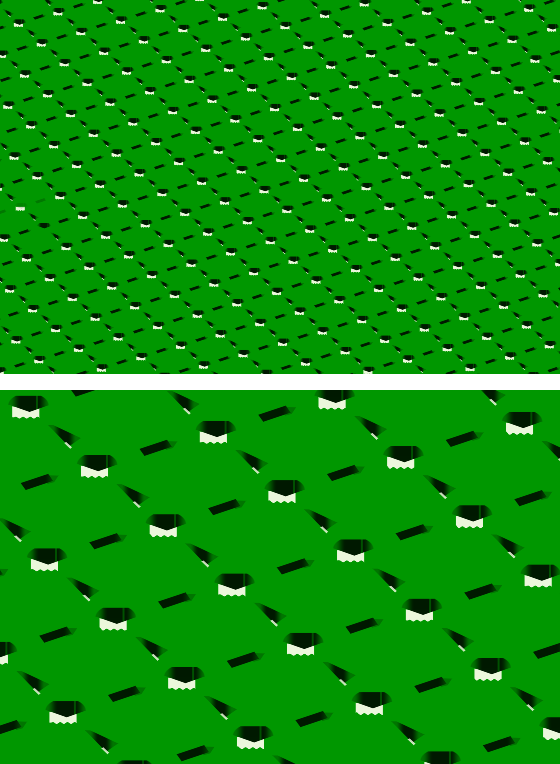
Top: the whole. Bottom: its middle third, enlarged.
Give the GLSL for this pattern, as a Shadertoy shader.

```glsl
float hash(vec2 cell) {
    return fract(sin(dot(cell, vec2(41.3, 289.1))) * 4375.5);
}

// Signed distance to the line a-b, negative on its right-hand side
float edge(vec2 p, vec2 a, vec2 b) {
    vec2 e = normalize(b - a);
    return dot(p - a, vec2(e.y, -e.x));
}

// Convex four-sided shape, corners clockwise on screen
float quad(vec2 p, vec2 a, vec2 b, vec2 c, vec2 d) {
    return max(max(edge(p, a, b), edge(p, b, c)),
               max(edge(p, c, d), edge(p, d, a)));
}

// Flattened oval opening
float opening(vec2 p) {
    float oval = (length(p / vec2(9.2, 5.6)) - 1.0) * 5.6;
    return max(oval, abs(p.y) - 4.4);
}

float fill(float dist, float aa) {
    return smoothstep(0.5 * aa, -0.5 * aa, dist);
}

void mainImage(out vec4 fragColor, in vec2 fragCoord) {
    // Canvas is 768 units wide, y runs downwards
    float aa = 768.0 / iResolution.x;
    vec2 p = vec2(fragCoord.x, iResolution.y - fragCoord.y) * aa;

    // Skewed lattice: openings on nodes, bars and wedges between them
    mat2 lattice = mat2(31.4, 27.1, 54.3, -15.6);
    vec2 uv = inverse(lattice) * (p - vec2(26.3, 31.0));
    vec2 holeId = round(uv);
    vec2 barId = round(uv - vec2(0.0, 0.5));
    vec2 wedgeId = round(uv - vec2(0.5, 0.0));
    vec2 hole = lattice * (uv - holeId);
    vec2 bar = lattice * (uv - barId - vec2(0.0, 0.5));
    vec2 wedge = lattice * (uv - wedgeId - vec2(0.5, 0.0));

    vec3 dark = vec3(0.0, 0.1, 0.0);
    vec3 shade = vec3(0.0, 0.46, 0.0);
    vec3 glint = vec3(0.92, 0.97, 0.86);
    vec3 col = vec3(0.0, 0.592, 0.0);

    // Worn spot near the left border
    float worn = float(holeId == vec2(7.0, -4.0));
    float dull = float(holeId == vec2(8.0, -4.0));
    float wornBar = float(barId.x == 7.0 && abs(barId.y + 4.5) < 1.0);

    // Slanted bars with a paler right tip
    float tip = quad(bar, vec2(3.0, -3.0), vec2(9.5, -2.8), vec2(7.5, 0.2), vec2(4.5, 1.0));
    float slab = quad(bar, vec2(-7.8, 0.6), vec2(4.8, -3.6), vec2(7.0, -0.4), vec2(-5.5, 3.8));
    col = mix(col, shade, fill(tip, aa) * (1.0 - wornBar));
    vec3 slabCol = mix(dark, shade, 0.6 * smoothstep(3.0, 8.0, bar.x));
    col = mix(col, slabCol, fill(slab, aa) * (1.0 - 0.75 * wornBar));

    // Wedges, darkest in the middle, with a small glint at the foot
    float tri = quad(wedge, vec2(-6.8, -4.6), vec2(-4.5, -4.6), vec2(8.3, 1.4), vec2(2.8, 5.2));
    vec3 wedgeCol = mix(dark, shade, smoothstep(1.5, 5.5, abs(wedge.x - 0.8)));
    col = mix(col, wedgeCol, fill(tri, aa));
    float foot = quad(wedge, vec2(0.6, 3.6), vec2(1.6, 3.2), vec2(4.2, 5.6), vec2(3.4, 6.3));
    col = mix(col, glint, 0.85 * fill(foot, aa));

    // Bright lower rim peeking out under each opening
    float jag = 0.4 * sin(hole.x * 1.9 + 6.3 * hash(holeId));
    float rim = opening(hole - vec2(-0.5, 1.2 + jag));
    rim = max(rim, max(0.5 - hole.y, abs(hole.x + 1.2) - 6.2));
    col = mix(col, glint, fill(rim, aa) * (1.0 - dull));

    // Opening: soft ends and fine vertical ribs of uneven spacing
    float depth = smoothstep(4.0, 9.0, abs(hole.x - 0.5));
    float ribX = hole.x - 2.2 - 1.2 * (hash(holeId + 7.0) - 0.5);
    float rib = fill(abs(abs(ribX) - 1.7) - 0.45, aa) * step(-0.8, ribX);
    vec3 holeCol = mix(dark, shade, max(depth, 0.6 * rib));
    float mouth = opening(hole);
    float lip = hole.y - 3.0 + 0.35 * abs(hole.x - 0.5);
    col = mix(col, holeCol, fill(max(mouth, lip), aa) * (1.0 - 0.85 * worn));

    fragColor = vec4(col, 1.0);
}
```
